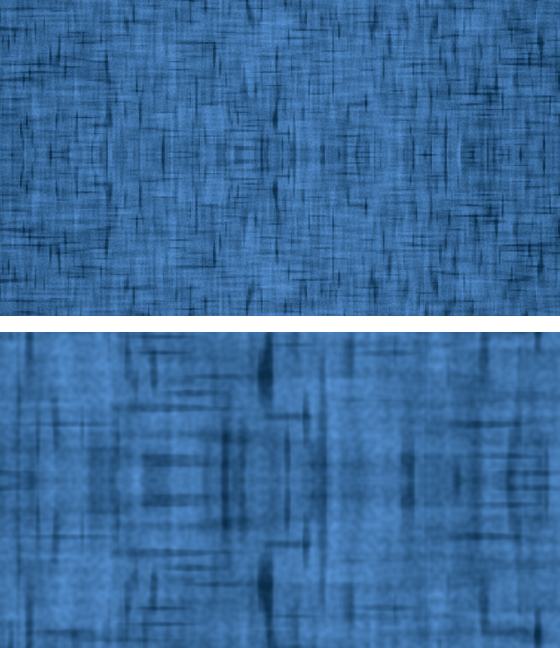
Top, the full canvas; bottom, a detail of the centre.
Write a Shadertoy shader that draws this texture.

```glsl
// Blue linen cloth: crossed warp and weft threads with dark slubs, folded about a level seam.
#define SHADE vec3(0.04, 0.18, 0.30)
#define LIGHT vec3(0.308, 0.53, 0.77)
#define BASE_TONE 0.75
#define THREADS 125.0      // fine threads per canvas height
#define WARP_RATE 9.0      // changes along an upright thread
#define WEFT_RATE 7.0      // changes along a level thread
#define WARP_SLUB 0.48     // depth of dark upright streaks
#define WEFT_SLUB 0.34     // depth of dark level streaks
#define GRAIN 0.17
#define PATCHES 0.12
#define SEAM_Y 0.51
#define EDGE_SHADE 0.15

// Well-mixed integer hash, so that neighbouring threads are unrelated
uint scramble(uint n) {
    n = (n ^ (n >> 16)) * 2146121005u;
    n = (n ^ (n >> 15)) * 2221713035u;
    return n ^ (n >> 16);
}

float hash(vec2 cell) {
    uvec2 k = uvec2(ivec2(cell));
    return float(scramble(k.x + scramble(k.y + 977u)) >> 8) / 16777216.0;
}

float cornerSlope(vec2 cell, vec2 offset) {
    float angle = 6.28319 * hash(cell);
    return dot(vec2(cos(angle), sin(angle)), offset);
}

float gradientNoise(vec2 p) {
    vec2 i = floor(p), f = p - i;
    vec2 u = f * f * f * (f * (f * 6.0 - 15.0) + 10.0);
    vec2 e = vec2(1.0, 0.0);
    return mix(mix(cornerSlope(i, f), cornerSlope(i + e, f - e), u.x),
               mix(cornerSlope(i + e.yx, f - e.yx), cornerSlope(i + 1.0, f - 1.0), u.x), u.y);
}

// Tone along one thread; each thread starts at its own phase
float strand(float index, float along, float seed) {
    float phase = 60.0 * hash(vec2(index, seed));
    return gradientNoise(vec2(along + phase, index * 7.37 + seed * 31.0));
}

// Soft-edged bundle of parallel threads
float threads(float across, float along, float seed) {
    float i = floor(across);
    return mix(strand(i, along, seed), strand(i + 1.0, along, seed),
               smoothstep(0.0, 1.0, across - i));
}

float slub(float tone, float density) {
    return smoothstep(0.10 - density, 0.52 - density, tone);
}

void mainImage(out vec4 fragColor, in vec2 fragCoord) {
    vec2 uv = fragCoord / iResolution.xy;
    vec2 p = fragCoord / iResolution.y;
    p.y = abs(p.y - SEAM_Y);

    // Broad patches steer where the slubs gather
    float patches = gradientNoise(p * vec2(6.0, 4.0) + 20.0)
                  + 0.6 * gradientNoise(p * vec2(17.0, 11.0) + 50.0);
    float density = 0.14 * patches;

    // Fine and coarse threads in both directions
    float weave = 0.32 * threads(p.x * THREADS, p.y * WARP_RATE, 1.0)
                + 0.20 * threads(p.x * THREADS * 0.5, p.y * WARP_RATE * 0.6, 2.0)
                + 0.32 * threads(p.y * THREADS, p.x * WEFT_RATE, 3.0)
                + 0.12 * threads(p.y * THREADS * 0.5, p.x * WEFT_RATE * 0.6, 4.0);

    // Dark streaks, with a few long upright ones
    float warp = slub(threads(p.x * THREADS * 0.85, p.y * WARP_RATE * 1.1, 5.0), density);
    float weft = slub(threads(p.y * THREADS * 0.95, p.x * WEFT_RATE * 1.2, 6.0), density);
    float longWarp = slub(threads(p.x * THREADS * 0.8, p.y * 1.6, 7.0), -0.2);

    // Bolder upright strokes gather on the seam
    float seam = exp(-pow(p.y / 0.04, 2.0));
    float strokes = seam * threads(p.x * THREADS * 0.6, p.y * 5.0, 8.0);

    float tone = BASE_TONE + weave - PATCHES * patches
               + GRAIN * gradientNoise(p * THREADS * 1.1)
               - WARP_SLUB * warp - WEFT_SLUB * weft - 0.3 * longWarp
               - 0.5 * strokes - 0.03 * seam;

    // Sides fall into shade
    float side = 2.0 * uv.x - 1.0;
    tone -= EDGE_SHADE * side * side;

    fragColor = vec4(mix(SHADE, LIGHT, clamp(tone, 0.0, 1.15)), 1.0);
}
```
